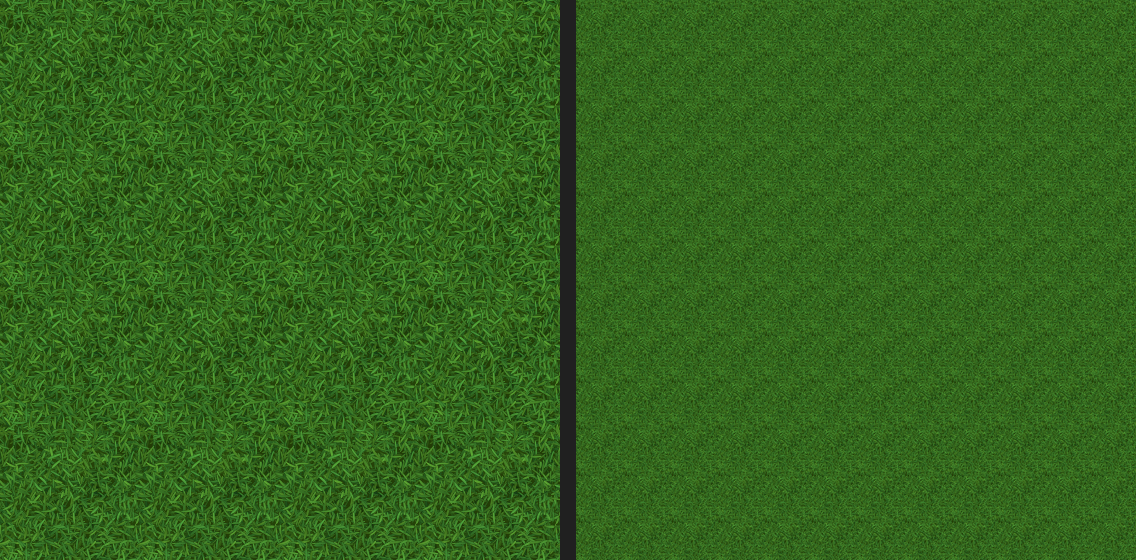
Left: one tile. Right: repeated 3 by 3.
Give the GLSL for this texture, as a WebGL 2 fragment shader.

```glsl
#version 300 es
precision highp float;
// Dense mown lawn seen from above: layers of short, thin, curved blades.
// Each layer scatters one blade per cell of a wrapping grid; upper layers
// are lighter and shade those below. Light and hue become colour at the end.
uniform vec2 u_resolution;
out vec4 outColor;

const float TILES = 4.0;      // repeats of the lawn across the canvas
const float CELLS = 16.0;     // blade cells across one repeat
const int LAYERS = 10;
const float TAU = 6.28319;

// Integer hash giving three values from 0 to 1
vec3 hash3(vec2 cell, int seed) {
  uvec3 v = uvec3(uint(cell.x), uint(cell.y), uint(seed));
  v = v * 1664525u + 1013904223u;
  v.x += v.y * v.z;
  v.y += v.z * v.x;
  v.z += v.x * v.y;
  v ^= v >> 16u;
  v.x += v.y * v.z;
  v.y += v.z * v.x;
  v.z += v.x * v.y;
  return vec3(v >> 8u) / 16777216.0;
}

// Layered sines that wrap over the unit square, about -1 to 1
float patches(vec2 p) {
  vec2 a = TAU * p;
  return 0.5 * sin(a.x + 2.0 * sin(a.y)) +
         0.3 * sin(2.0 * a.y - a.x + 1.3) +
         0.2 * sin(3.0 * a.x + 2.0 * a.y + 4.0);
}

// Tapered curved blade: x is distance to its edge, y runs from root to tip
vec2 blade(vec2 p, float angle, float halfLength, float halfWidth, float bend) {
  vec2 along = vec2(cos(angle), sin(angle));
  vec2 q = vec2(dot(p, along), dot(p, vec2(-along.y, along.x)));
  q.y += bend * q.x * q.x;
  float s = q.x / halfLength;
  float width = halfWidth * (1.0 - s * s * s * s);
  float edge = max(abs(q.y) - width, abs(q.x) - halfLength);
  return vec2(edge, clamp(0.5 + 0.5 * s, 0.0, 1.0));
}

// Paints one layer of blades over ground, which holds light and hue
vec2 paintLayer(vec2 ground, vec2 p, int layer, float height, float pixel) {
  vec2 grid = p + CELLS * hash3(vec2(0.0), layer + 200).xy;
  vec2 home = floor(grid);
  for (int y = -1; y <= 1; y++) {
    for (int x = -1; x <= 1; x++) {
      vec2 cell = home + vec2(x, y);
      vec2 id = mod(cell, CELLS);
      vec3 place = hash3(id, layer);
      vec3 look = hash3(id, layer + 100);
      float halfLength = mix(0.4, 0.86, look.x);
      float halfWidth = mix(0.07, 0.125, fract(look.z * 7.0));
      float bend = 0.5 * (fract(look.x * 13.0) - 0.5);
      vec2 b = blade(grid - cell - place.xy, TAU * place.z,
                     halfLength, halfWidth, bend);

      // Soft shadow first, then the blade, brighter toward its tip
      ground.x *= 1.0 - 0.26 * smoothstep(0.13, 0.0, b.x);
      float light = mix(0.22, 0.86, height) + 0.6 * (look.y - 0.5);
      light += 0.24 * (b.y - 0.5);
      float cover = smoothstep(0.6 * pixel, -0.6 * pixel, b.x);
      ground = mix(ground, vec2(light, look.z - 0.5), cover);
    }
  }
  return ground;
}

// Deep shade to sunlit green, with a small warm or cool shift
vec3 grassColor(float light, float hue) {
  vec3 shade = vec3(0.09, 0.21, 0.04);
  vec3 sunlit = vec3(0.30, 0.58, 0.19);
  vec3 warm = vec3(0.06, 0.0, -0.05);
  return mix(shade, sunlit, clamp(light, -0.15, 1.25)) + hue * warm;
}

void main() {
  vec2 uv = gl_FragCoord.xy / u_resolution;
  vec2 p = uv * TILES * CELLS;
  float pixel = TILES * CELLS / min(u_resolution.x, u_resolution.y);

  // Dark soil, then blades from the lowest layer to the highest
  vec2 lawn = vec2(0.12, 0.5);
  for (int i = 0; i < LAYERS; i++) {
    float height = float(i) / float(LAYERS - 1);
    lawn = paintLayer(lawn, p, i, height, pixel);
  }

  // Faint broad patches of lusher and thinner growth
  lawn.x += 0.07 * patches(uv * TILES);
  outColor = vec4(grassColor(lawn.x, lawn.y), 1.0);
}
```
